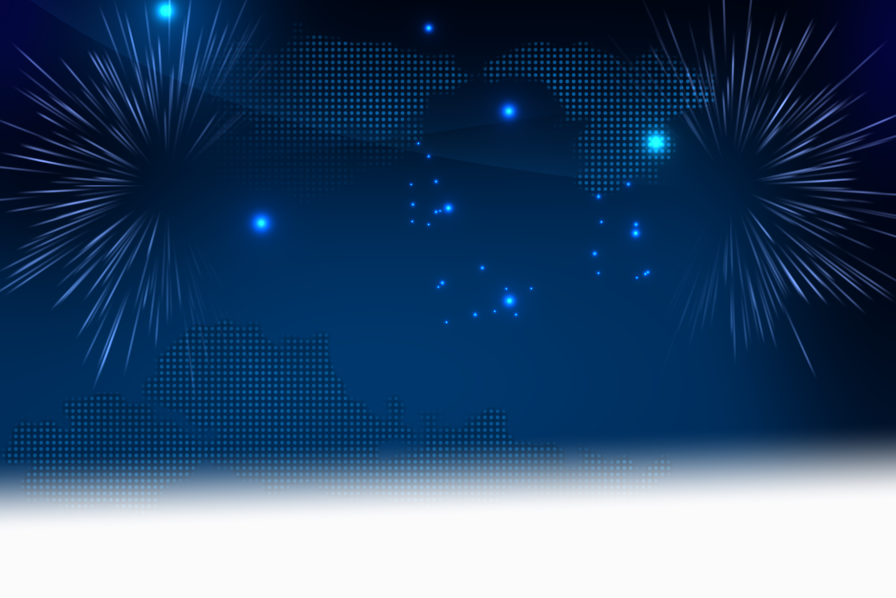
Write a Shadertoy shader that draws this background.

```glsl
#define DOT_PITCH 0.0106
#define DOT_RADIUS 0.0030
#define RAY_WIDTH 0.0016
#define RAY_LAYERS 3
#define SMALL_STARS 27
#define COAST_ROUGHNESS 0.045
#define DEEP_BLUE vec3(0.0, 0.175, 0.355)
#define NIGHT vec3(0.0, 0.015, 0.065)
#define DOT_BLUE vec3(0.04, 0.43, 0.72)
#define STAR_BLUE vec3(0.0, 0.30, 0.95)
#define STAR_CYAN vec3(0.03, 0.62, 0.85)
#define FLOOR_WHITE vec3(0.985, 0.985, 0.99)

float hash(vec2 p) {
    vec3 q = fract(p.xyx * 0.1031);
    q += dot(q, q.yzx + 33.33);
    return fract((q.x + q.y) * q.z);
}

vec2 gradientAt(vec2 cell) {
    float a = 6.2832 * hash(cell);
    return vec2(cos(a), sin(a));
}

float gradientNoise(vec2 p) {
    vec2 i = floor(p), f = fract(p), u = f * f * (3.0 - 2.0 * f), e = vec2(1, 0);
    float low = mix(dot(gradientAt(i), f), dot(gradientAt(i + e), f - e), u.x);
    float high = mix(dot(gradientAt(i + e.yx), f - e.yx), dot(gradientAt(i + 1.0), f - 1.0), u.x);
    return mix(low, high, u.y);
}

float blob(vec2 p, vec2 center, vec2 radius) {
    return exp(-dot((p - center) / radius, (p - center) / radius));
}

float ellipse(vec2 p, vec2 center, vec2 radius) {
    return (length((p - center) / radius) - 1.0) * min(radius.x, radius.y);
}

// Signed distances of the two dotted land masses
float upperLand(vec2 p) {
    float d = ellipse(p, vec2(0.54, 0.85), vec2(0.25, 0.085));
    d = min(d, ellipse(p, vec2(0.98, 0.85), vec2(0.20, 0.075)));
    d = min(d, ellipse(p, vec2(1.03, 0.77), vec2(0.075, 0.085)));
    d = min(d, ellipse(p, vec2(0.47, 0.73), vec2(0.17, 0.055)));
    return max(d, -ellipse(p, vec2(0.83, 0.79), vec2(0.105, 0.085)));
}

float lowerLand(vec2 p) {
    float d = ellipse(p, vec2(0.40, 0.375), vec2(0.16, 0.085));
    d = min(d, ellipse(p, vec2(0.18, 0.235), vec2(0.15, 0.09)));
    d = min(d, ellipse(p, vec2(0.50, 0.270), vec2(0.16, 0.10)));
    d = min(d, ellipse(p, vec2(0.77, 0.220), vec2(0.15, 0.075)));
    return min(d, ellipse(p, vec2(0.94, 0.195), vec2(0.15, 0.045)));
}

// Broken streaks leaving a center, strongest toward one side
float burst(vec2 p, vec2 center, float side, float px) {
    vec2 q = p - center;
    float r = length(q), angle = atan(q.y, q.x), sum = 0.0;
    for (int k = 0; k < RAY_LAYERS; k++) {
        float count = 54.0 + 13.0 * float(k);
        float t = angle * count / 6.2832, id = floor(t);
        vec2 key = vec2(id + 200.0, float(k) * 17.0 + side * 5.0 + 40.0);
        float start = 0.03 + 0.17 * hash(key), len = 0.07 + 0.12 * hash(key + 7.3);
        float middle = 0.35 + 0.3 * hash(key + 3.7);
        float across = abs(t - id - middle) * 6.2832 / count * r;
        float along = smoothstep(start, start + 0.7 * len, r)
                    * (1.0 - smoothstep(start + 0.7 * len, start + len, r));
        sum += along * (1.0 - smoothstep(0.0, RAY_WIDTH + px, across)) * (0.3 + 0.7 * hash(key + 9.1));
    }
    float facing = dot(q / max(r, 0.001), vec2(side * 0.97, 0.22));
    return sum * smoothstep(-0.8, 0.5, facing);
}

vec3 star(vec2 p, vec2 center, float size, vec3 tint) {
    float d = length(p - center) / size;
    return tint * (exp(-d * d * 2.0) + 0.30 * exp(-d * 0.9))
         + vec3(0.15, 0.55, 0.45) * exp(-d * d * 9.0);
}

void mainImage(out vec4 fragColor, in vec2 fragCoord) {
    float px = 1.0 / iResolution.y;
    vec2 p = fragCoord * px;

    // Blue field, dark sides and corner tints
    vec3 col = mix(DEEP_BLUE, NIGHT, smoothstep(0.52, 1.04, p.y));
    col += vec3(0.0, 0.045, 0.075) * blob(p, vec2(0.62, 0.36), vec2(0.45, 0.2));
    col = mix(col, NIGHT, 0.9 * blob(p, vec2(0.06, 0.76), vec2(0.25, 0.23)));
    col = mix(col, NIGHT, 0.9 * smoothstep(1.12, 1.5, p.x) * smoothstep(0.1, 0.65, p.y));
    col = mix(col, NIGHT, 0.55 * smoothstep(1.2, 1.5, p.x));
    col += vec3(0.01, 0.0, 0.17) * (blob(p, vec2(0.0, 1.0), vec2(0.12, 0.2)) + blob(p, vec2(1.5, 0.93), vec2(0.10, 0.2)));
    col += vec3(0.0, 0.17, 0.33) * blob(p, vec2(0.29, 0.98), vec2(0.15, 0.14));

    // Translucent sweeps
    float above = p.y - 0.64 - 0.36 * exp(-1.9 * (p.x - 0.05));
    col += vec3(0.01, 0.04, 0.06) * smoothstep(-px, px, above) * exp(-14.0 * abs(above)) * (1.0 - smoothstep(0.9, 1.2, p.x));
    float fold = p.y - 0.77 - 0.15 * (p.x - 0.67);
    col *= 1.0 - 0.22 * (1.0 - smoothstep(-px, px, fold)) * exp(-16.0 * abs(fold)) * blob(p, vec2(0.72, 0.76), vec2(0.25, 0.2));

    // Dotted land
    float coast = COAST_ROUGHNESS * (gradientNoise(p * 14.0) + 0.5 * gradientNoise(p * 31.0));
    float upper = 1.0 - smoothstep(-0.012, 0.006, upperLand(p) + coast);
    float lower = 1.0 - smoothstep(-0.012, 0.006, lowerLand(p) + coast);
    upper *= smoothstep(0.28, 0.62, p.x) * mix(0.2, 0.85, smoothstep(0.74, 0.80, p.y + 0.12 * step(0.85, p.x)));
    col *= 1.0 - 0.22 * lower - 0.15 * upper;
    float dotMask = 1.0 - smoothstep(DOT_RADIUS - px, DOT_RADIUS + px, length(fract(p / DOT_PITCH) - 0.5) * DOT_PITCH);
    float patches = 0.8 + 0.5 * gradientNoise(p * 8.0 + 5.0);
    col = mix(col, DOT_BLUE, clamp(dotMask * max(upper, 0.8 * lower) * patches, 0.0, 1.0));

    // Ray bursts
    float rays = burst(p, vec2(0.28, 0.69), -1.0, px) + burst(p, vec2(1.22, 0.69), 1.0, px);
    col += vec3(0.36, 0.42, 0.62) * rays;

    // Large stars
    col += star(p, vec2(0.277, 0.982), 0.022, STAR_CYAN);
    col += star(p, vec2(1.097, 0.762), 0.024, STAR_CYAN);
    col += star(p, vec2(0.437, 0.627), 0.021, STAR_BLUE);
    col += star(p, vec2(0.851, 0.814), 0.018, STAR_BLUE);
    col += star(p, vec2(0.852, 0.497), 0.013, STAR_BLUE);
    col += star(p, vec2(0.750, 0.652), 0.010, STAR_BLUE);
    col += star(p, vec2(0.717, 0.953), 0.010, STAR_BLUE);
    col += star(p, vec2(1.063, 0.610), 0.009, STAR_BLUE);

    // Small stars scattered around three clusters
    for (int i = 0; i < SMALL_STARS; i++) {
        float n = float(i), group = mod(n, 3.0);
        vec2 center = group < 0.5 ? vec2(0.82, 0.51) : group < 1.5 ? vec2(1.03, 0.61) : vec2(0.71, 0.66);
        vec2 spread = group < 0.5 ? vec2(0.09, 0.05) : group < 1.5 ? vec2(0.06, 0.09) : vec2(0.035, 0.11);
        vec2 offset = 2.0 * vec2(hash(vec2(n, 3.0)), hash(vec2(n, 8.0))) - 1.0;
        float size = 0.003 + 0.003 * pow(hash(vec2(n, 14.0)), 2.0);
        col += 0.8 * star(p, center + offset * spread, size, STAR_BLUE);
    }

    // Soft white floor
    float edge = 0.172 + 0.037 * p.x;
    float white = 1.0 - smoothstep(edge - 0.065, edge + 0.07, p.y);
    fragColor = vec4(mix(clamp(col, 0.0, 1.0), FLOOR_WHITE, white), 1.0);
}
```
